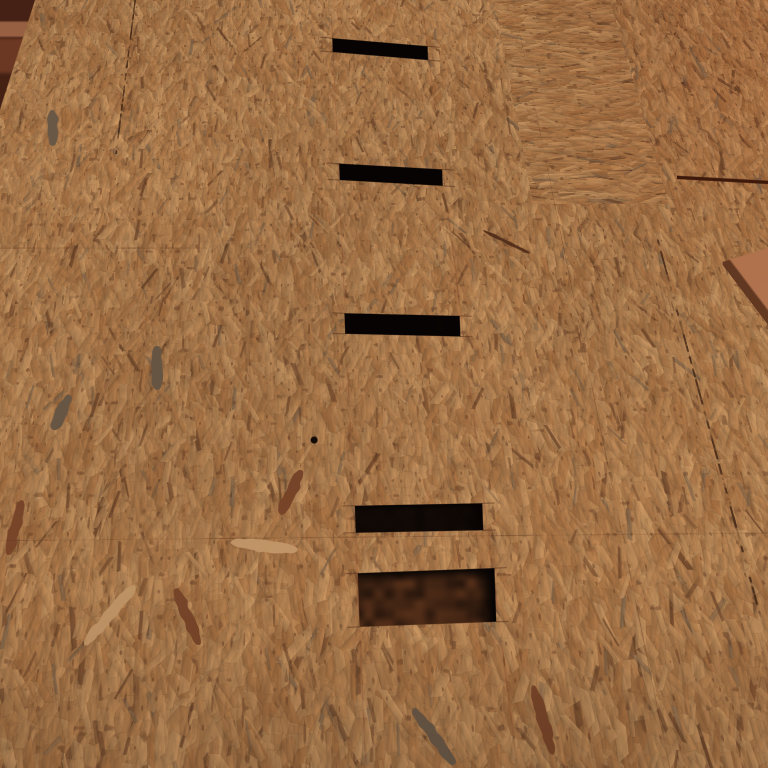
This texture is drawn by a Shadertoy shader. Its source:

```glsl
// Draws a strand-board wall in perspective with five dark slots, chalk lines and timber offcuts.
const vec3 DARK = vec3(.33, .19, .11);
const vec3 GREY = vec3(.41, .34, .27);
const vec3 PALE = vec3(.75, .58, .40);
const vec3 RED = vec3(.47, .27, .16);

// Slot centre (xy) and half size (zw).
const vec4 SLOTS[5] = vec4[5](
  vec4(.495, .936, .062, .009), vec4(.509, .7725, .067, .0107), vec4(.524, .577, .075, .0134),
  vec4(.5456, .3255, .083, .0176), vec4(.556, .222, .089, .035));

// Large chips, end to end: four red, four grey, two pale.
const vec4 CHIPS[10] = vec4[10](
  vec4(.694, .108, .72, .017), vec4(.228, .234, .26, .16), vec4(.393, .388, .365, .33),
  vec4(.029, .349, .01, .277), vec4(.538, .078, .592, .004), vec4(.204, .55, .205, .492),
  vec4(.091, .486, .069, .44), vec4(.068, .857, .069, .81), vec4(.3, .294, .388, .284),
  vec4(.176, .238, .11, .16));

vec4 hash4(vec2 p) {
  vec4 q = fract(p.xyxy * vec4(.1031, .1030, .0973, .1099));
  q += dot(q, q.wzxy + 33.33);
  return fract((q.xxyz + q.yzzw) * q.zywx);
}

float noise(vec2 p) {
  vec2 i = floor(p), f = fract(p);
  f *= f * (3. - 2. * f);
  return mix(mix(hash4(i).x, hash4(i + vec2(1, 0)).x, f.x),
             mix(hash4(i + vec2(0, 1)).x, hash4(i + 1.).x, f.x), f.y);
}

float fill(float d, float soft) { return smoothstep(soft, -soft, d); }
float stroke(float d, float halfWidth, float soft) { return fill(abs(d) - halfWidth, soft); }
float band(float x, float lo, float hi, float soft) { return fill(lo - x, soft) * fill(x - hi, soft); }

// Tapered wood sliver between two points.
float sliver(vec2 p, vec2 a, vec2 b, float halfWidth, float soft) {
  vec2 ab = b - a, r = p - a;
  float len = length(ab);
  float t = dot(r, ab) / (len * len);
  float side = (r.x * ab.y - r.y * ab.x) / len;
  float taper = sqrt(max(0., 1. - pow(abs(2. * t - 1.), 4.)));
  return stroke(side, halfWidth * taper * (.75 + .5 * noise(p * 110.)), soft) * band(t, 0., 1., .03);
}

// One layer of randomly turned strands, one per jittered cell.
vec3 strandLayer(vec3 col, vec2 q, vec2 cell, float seed, float soft) {
  vec2 id = floor(q / cell);
  for (int n = 0; n < 9; n++) {
    vec2 c = id + vec2(n % 3 - 1, n / 3 - 1);
    vec4 h = hash4(c + seed * 17.3 + 90.);
    vec4 k = hash4(c.yx + seed * 31.7 + 140.);
    float angle = (h.z + k.w - 1.) * .85;
    float co = cos(angle), si = sin(angle);
    vec2 r = mat2(co, si, -si, co) * (q - (c + h.xy) * cell);
    float accent = step(k.x, .09);
    float halfWidth = cell.x * mix(.13, .36, k.y) * mix(1., .4, accent);
    float ends = abs(r.y) + r.x * (k.z - .5) * 2. - cell.y * mix(.35, .75, h.w);
    float d = max(abs(r.x + r.y * (k.w - .5) * .12) - halfWidth, ends);
    vec3 tone = mix(vec3(.585, .385, .22), vec3(.735, .555, .365), k.z);
    tone = mix(tone, k.x < .05 ? DARK : GREY, accent * .8) * (1. + .1 * r.x / halfWidth);
    col *= 1. - .1 * stroke(d, .0004, soft * 1.5);
    col = mix(col, tone, fill(d, soft) * mix(.4, .75, h.w));
  }
  return col;
}

// Layered board surface with fine fibre.
vec3 strandBoard(vec2 q, float soft) {
  vec3 col = vec3(.645, .455, .28);
  for (float l = 0.; l < 7.; l++)
    col = strandLayer(col, q + l * vec2(.37, .61), vec2(.044, .072) * mix(1.25, .48, l / 6.), l, soft);
  col *= .94 + .12 * noise(q * vec2(330, 75));
  return mix(col, DARK, .4 * smoothstep(.8, .95, noise(q * vec2(170, 75) + 40.)));
}

// Slot opening, its pencil ticks and the dim wood inside.
vec3 cutSlot(vec3 col, vec2 p, vec4 slot, float px) {
  vec2 r = p - slot.xy;
  r.y -= (.075 - .17 * slot.y) * r.x;
  r.x += .035 * r.y;
  vec2 d = abs(r) - slot.zw;
  col = mix(col, DARK, .65 * stroke(d.y, .0006, px) * band(d.x, 0., .016, px));
  float glow = smoothstep(.012, .034, slot.w) * (.55 + .7 * noise(p * 75.));
  glow *= smoothstep(1., .65, r.x / slot.z) * smoothstep(1.1, .5, r.y / slot.w);
  return mix(col, mix(vec3(.025, .012, .008), vec3(.27, .15, .08), glow), fill(max(d.x, d.y), px));
}

void mainImage(out vec4 fragColor, in vec2 fragCoord) {
  vec2 p = fragCoord / iResolution.xy;
  float px = .8 / iResolution.y, depth = 1. - .4 * p.y;
  vec2 board = vec2(p.x - .362, p.y) / depth;

  // Upper right panel has its grain turned sideways.
  bool turned = board.x > .47 && board.x < .72 && p.y > .735;
  vec3 col = strandBoard(turned ? board.yx : board, px / depth);
  for (int i = 0; i < 10; i++)
    col = mix(col, i < 4 ? RED : i < 8 ? GREY : PALE, sliver(p, CHIPS[i].xy, CHIPS[i].zw, .007, px));
  col = mix(col, DARK, sliver(p, vec2(.629, .7), vec2(.69, .67), .002, px));
  col = mix(col, DARK * .2, fill(length(p - vec2(.409, .427)) - .0045, px));

  // Chalk lines, nail lines, panel joints and an open gap.
  float chalk = stroke(abs(board.x - .213) - .0985, .0008, px * 1.5);
  col = mix(col, vec3(.5, .23, .13), chalk * .5 * noise(p.yy * 45.));
  float nails = stroke(board.x - .682, .0016, px) * band(p.y, .2, .7, .01);
  nails += stroke(board.x + .31, .0016, px) * step(.8, p.y);
  col = mix(col, DARK * .7, nails * smoothstep(.3, .65, noise(p.yy * 130.)) * .8);
  float joint = stroke(board.x - .51, .0006, px) + stroke(p.y - .296 - .01 * p.x, .0006, px);
  joint += stroke(p.y - .677, .0006, px) * step(p.x, .27);
  col = mix(col, DARK, min(joint, 1.) * .5 * noise(p * 35.));
  float gap = stroke(p.y - .769 + .055 * (p.x - .882), .0022, px) * step(.881, p.x);
  col = mix(col, vec3(.24, .1, .05), gap);

  for (int i = 0; i < 5; i++) col = cutSlot(col, p, SLOTS[i], px);

  // Framing timber beyond the left edge.
  vec3 frame = mix(vec3(.27, .13, .08), vec3(.42, .22, .14), band(p.y, .905, .95, .004));
  frame = mix(frame, vec3(.6, .38, .26), band(p.y, .952, .972, .002));
  col = mix(col, frame, fill(p.x - .0456 + (1. - p.y) * .32, px));

  // Timber block at the right edge.
  float top = p.y - .659 - .31 * (p.x - .941), under = .655 - p.y - 1.32 * (p.x - .941);
  vec3 timber = mix(vec3(.68, .44, .3), RED * .8, smoothstep(-.022, -.016, under));
  col = mix(col, timber, fill(max(max(top, under), .941 - p.x), px));

  // Soft light falloff with a warmer upper right.
  col *= .97 + .06 * noise(p * 5.) - .07 * smoothstep(.3, 0., p.y);
  col *= 1. - vec3(.03, .09, .12) * smoothstep(.6, 1., p.x) * smoothstep(.6, .9, p.y);
  fragColor = vec4(col, 1);
}
```
